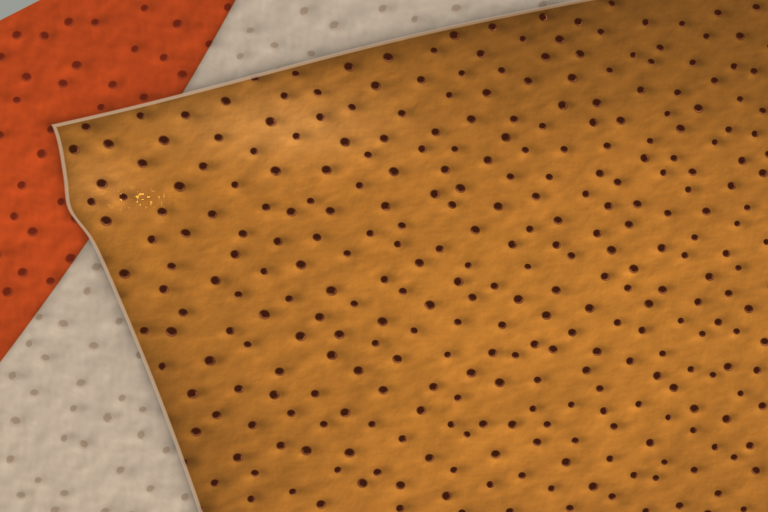
A Shadertoy shader for this texture:

```glsl
vec2 hash2(vec2 p) {
    vec3 q = fract(p.xyx * vec3(0.1031, 0.1030, 0.0973));
    q += dot(q, q.yzx + 33.33);
    return fract((q.xx + q.yz) * q.zy);
}

float noise(vec2 p) {
    vec2 i = floor(p), f = fract(p);
    f = f * f * (3.0 - 2.0 * f);
    return mix(mix(hash2(i).x, hash2(i + vec2(1, 0)).x, f.x),
               mix(hash2(i + vec2(0, 1)).x, hash2(i + vec2(1, 1)).x, f.x), f.y);
}

float fbm(vec2 p) {
    float sum = 0.0, amp = 0.5;
    for (int i = 0; i < 4; i++) {
        sum += amp * noise(p);
        p = mat2(1.6, 1.2, -1.2, 1.6) * p + 7.3;
        amp *= 0.5;
    }
    return sum;
}

float glow(vec2 p, vec2 centre, vec2 radius) {
    vec2 d = (p - centre) / radius;
    return exp(-dot(d, d));
}

// Quill pores on a turned, jittered lattice: x core, y glint, z soft shade
vec3 pores(vec2 p, float angle) {
    mat2 turn = mat2(cos(angle), sin(angle), -sin(angle), cos(angle));
    vec2 q = turn * p;
    vec3 result = vec3(0);
    for (int j = -1; j <= 1; j++)
    for (int i = -1; i <= 1; i++) {
        vec2 cell = floor(q) + vec2(i, j);
        vec2 rnd = hash2(cell + 57.0);
        vec2 d = (q - cell - 0.5 - 0.5 * (rnd - 0.5)) * turn;
        float size = 0.115 + 0.05 * fract(rnd.x * 7.0 + rnd.y * 5.0);
        float r = length(d * vec2(1.0, 1.12));
        float core = 1.0 - smoothstep(size * 0.65, size * 1.2, r);
        float side = smoothstep(-0.03, 0.09, dot(d, normalize(rnd - vec2(0.2, 1.1))));
        float ring = exp(-pow((r - size * 0.7) / 0.032, 2.0)) * side;
        float shade = glow(d, vec2(0.17, 0.06), vec2(0.28, 0.15))
                    - 0.6 * glow(d, vec2(-0.14, -0.17), vec2(0.24, 0.14));
        result = vec3(max(result.xy, vec2(core, ring)), result.z + shade);
    }
    return result;
}

// Fine relief lit from the upper left
float grain(vec2 p) {
    return fbm(p) - fbm(p + vec2(-0.25, 0.3));
}

vec3 backdrop(vec2 p, float px) {
    float h = p.y - 0.293;
    float seam = h * (0.76 - 0.155 * h) - p.x;
    float orangeMask = smoothstep(-px, px, seam * 0.82);
    vec3 pore = pores(p * 14.5, 0.45);
    float relief = grain(p * 32.0);

    vec3 cream = mix(vec3(0.77, 0.69, 0.60), vec3(0.74, 0.67, 0.59), p.y);
    cream *= 0.98 + 0.2 * relief - 0.08 * pore.z;
    cream = mix(cream, vec3(0.53, 0.43, 0.34), pore.x * 0.55);
    cream += 0.1 * pore.y;

    vec3 orange = vec3(0.69, 0.265, 0.115);
    orange += vec3(0.07, 0.03, 0.01) * glow(p, vec2(0.12, 0.62), vec2(0.25));
    orange *= 0.98 + 0.28 * relief - 0.10 * pore.z;
    orange = mix(orange, vec3(0.36, 0.11, 0.07), pore.x * 0.75);
    orange += vec3(0.12, 0.08, 0.06) * pore.y;

    vec3 col = mix(cream, orange, orangeMask);
    col *= 1.0 - 0.18 * exp(-abs(seam) * 120.0);
    float corner = (p.y - 0.96 - 0.51 * p.x) * 0.89;
    return mix(col, vec3(0.60, 0.61, 0.58), smoothstep(-px, px, corner));
}

vec3 tanLeather(vec2 p, float inside) {
    // Cells tighten toward the right
    vec2 lattice = vec2(p.x * 12.8 + p.x * p.x * 1.9, p.y * (13.8 + 2.6 * p.x));
    vec3 pore = pores(lattice, 0.52);

    // Broad light and folds
    vec3 col = vec3(0.685, 0.435, 0.175);
    col += vec3(0.05, 0.035, 0.01) * glow(p, vec2(1.0, 0.34), vec2(0.55, 0.32));
    col += vec3(0.11, 0.10, 0.09) * glow(p, vec2(0.55, 0.75), vec2(0.20, 0.07));
    col += vec3(0.12, 0.09, 0.07) * glow(p, vec2(0.19, 0.64), vec2(0.08, 0.06));
    col *= 1.0 - 0.24 * smoothstep(0.62, 1.05, p.y + 0.12 * (p.x - 1.0));
    col *= 1.0 - 0.10 * glow(p, vec2(0.38, 0.08), vec2(0.22, 0.35));
    col *= 1.0 - 0.25 * exp(-inside * 32.0);

    // Wrinkles and grain
    vec2 along = vec2(p.x + 0.35 * p.y, p.y - 0.3 * p.x);
    col *= 1.0 + 0.26 * grain(along * vec2(16.0, 34.0)) + 0.12 * grain(p * 85.0);
    col *= 0.93 + 0.14 * fbm(along * vec2(5.0, 11.0));

    // Pores
    col *= 1.0 - 0.19 * pore.z;
    col = mix(col, vec3(0.22, 0.085, 0.045), pore.x * 0.93);
    col += vec3(0.36, 0.25, 0.18) * pore.y * (0.3 + 0.7 * noise(p * 150.0));

    // Gilded flecks
    float fleck = smoothstep(0.70, 0.85, noise(p * 190.0));
    return col + vec3(0.40, 0.36, 0.16) * fleck * glow(p, vec2(0.265, 0.612), vec2(0.05, 0.015));
}

void mainImage(out vec4 fragColor, in vec2 fragCoord) {
    vec2 p = fragCoord / iResolution.y;
    float px = 1.0 / iResolution.y;

    // Sheet outline: curled left side and gently waved top
    float left = 0.391 - 0.34 * p.y - 0.106 * p.y * p.y
               + 0.03 * smoothstep(0.62, 0.76, p.y)
               - 0.017 * exp(-pow((p.y - 0.59) / 0.04, 2.0));
    float top = 0.761 + 0.231 * (p.x - 0.102) + 0.007 * sin((p.x - 0.5) * 5.0);
    float inside = min((p.x - left) * 0.92, (top - p.y) * 0.97);

    vec3 col = backdrop(p, px);
    col *= 1.0 - 0.32 * exp(min(inside, 0.0) * 75.0);
    col = mix(col, tanLeather(p, max(inside, 0.0)), smoothstep(-px, px, inside));

    // Pale cut edge
    float rim = smoothstep(0.0035 + px, 0.0015, abs(inside - 0.001));
    col = mix(col, vec3(0.76, 0.65, 0.55), rim * (0.8 - 0.25 * smoothstep(0.3, 1.1, p.x)));
    fragColor = vec4(clamp(col, 0.0, 1.0), 1.0);
}
```
